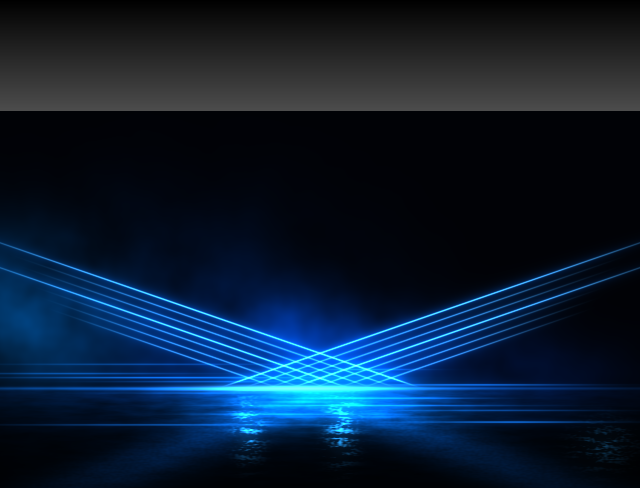
Write a Shadertoy shader that draws this background.

```glsl
// Crossing blue light beams over a wet, hazy floor, below a grey gradient band.

const float HORIZON = 0.205;

float hash(float n) {
    return fract(sin(n * 12.9898) * 43758.547);
}

vec2 gradient(vec2 cell) {
    float angle = 6.2832 * hash(dot(cell, vec2(1.0, 57.31)));
    return vec2(cos(angle), sin(angle));
}

float noise(vec2 p) {
    vec2 i = floor(p), f = fract(p);
    vec2 u = f * f * f * (f * (f * 6.0 - 15.0) + 10.0);
    vec2 e = vec2(0.0, 1.0);
    float low = mix(dot(gradient(i), f), dot(gradient(i + e.yx), f - e.yx), u.x);
    float high = mix(dot(gradient(i + e.xy), f - e.xy), dot(gradient(i + 1.0), f - 1.0), u.x);
    return mix(low, high, u.y);
}

float fbm(vec2 p) {
    float sum = 0.0, amp = 0.6;
    for (int i = 0; i < 4; i++) {
        sum += amp * noise(p);
        p = p * 2.03 + 7.1;
        amp *= 0.5;
    }
    return sum;
}

// Soft elliptical spot of light
float spot(vec2 p, vec2 centre, vec2 radius) {
    vec2 d = (p - centre) / radius;
    return exp(-dot(d, d));
}

vec3 haze(vec2 p) {
    float smoke = clamp(0.85 + 1.1 * fbm(p * 5.0 + 3.0), 0.0, 1.6);
    vec3 col = vec3(0.003, 0.007, 0.022);
    col += vec3(0.0, 0.20, 0.36) * spot(p, vec2(-0.60, 0.36), vec2(0.18, 0.15)) * smoke;
    col += vec3(0.0, 0.055, 0.15) * spot(p, vec2(-0.30, 0.38), vec2(0.34, 0.20)) * smoke;
    col += vec3(0.0, 0.20, 0.58) * spot(p, vec2(-0.04, 0.27), vec2(0.22, 0.11)) * smoke;
    col += vec3(0.0, 0.06, 0.20) * spot(p, vec2(0.30, 0.24), vec2(0.30, 0.08)) * smoke;
    return col;
}

// Seven parallel beams falling toward the centre; s runs along their direction
vec3 beams(float s, float y, float px) {
    vec3 col = vec3(0.0);
    for (int i = 0; i < 7; i++) {
        float k = float(i);
        bool strong = i % 3 == 0 && i < 6;
        float offset = 0.017 * k + (strong ? 0.0 : 0.007 * (hash(k + 2.0) - 0.5));
        float d = abs(y - 0.276 + 0.345 * s + offset) * 0.945;
        float start = strong ? -0.85 : -0.66 + 0.015 * k;
        float power = (strong ? 1.0 : 0.55) * smoothstep(start, -0.25, s);
        float w = max(0.0017, 0.7 * px);
        col += power * vec3(0.35, 0.75, 1.0) * exp(-d * d / (w * w));
        col += power * vec3(0.0, 0.17, 0.40) * exp(-d / 0.008);
    }
    return col * smoothstep(HORIZON, HORIZON + 0.02, y);
}

// Thin horizontal flares around the horizon
vec3 streaks(vec2 p, float px) {
    vec3 col = vec3(0.0);
    for (int i = 0; i < 16; i++) {
        float k = float(i);
        float y = 0.25 - 0.0083 * k + 0.004 * hash(k + 0.4);
        float x = mix(-0.6, 0.4, hash(k * 3.7 + 1.0));
        float reach = mix(0.09, 0.26, hash(k + 9.2));
        float along = exp(-pow((p.x - x) / reach, 2.0));
        float dy = abs(p.y - y);
        float w = max(0.0018, 0.7 * px);
        float power = mix(0.25, 0.75, hash(k + 5.5));
        col += along * power * vec3(0.08, 0.48, 0.9) * exp(-dy * dy / (w * w));
        col += along * power * vec3(0.0, 0.09, 0.24) * exp(-dy / 0.007);
    }
    return col;
}

vec3 wetFloor(vec2 p) {
    float depth = max(HORIZON - p.y, 0.0);
    float ripple = fbm(vec2(p.x * 14.0, p.y * 90.0));
    float grain = noise(vec2(p.x * 110.0, p.y * 260.0));
    float wet = clamp(0.9 + 0.8 * ripple, 0.2, 1.5);
    vec3 col = vec3(0.0, 0.10, 0.27) * exp(-depth * 14.0) * spot(p, vec2(-0.1, p.y), vec2(0.65, 1.0)) * wet;

    // Diffuse reflections spreading toward the viewer
    float ridge = (abs(p.x) - 2.5 * depth + 0.03) / (0.09 + 0.2 * depth);
    col += vec3(0.01, 0.32, 0.72) * exp(-ridge * ridge - depth * 8.0) * (0.85 + 0.25 * ripple + 0.2 * grain);
    col += vec3(0.0, 0.28, 0.52) * spot(p, vec2(0.0, 0.165), vec2(0.24, 0.045)) * wet;

    // Two broken glints and a faint one at the right
    float sparkle = smoothstep(-0.05, 0.4, ripple + 0.35 * grain);
    float glint = spot(p, vec2(-0.147, 0.125), vec2(0.026, 0.05))
                + spot(p, vec2(0.044, 0.13), vec2(0.028, 0.055))
                + 0.25 * spot(p, vec2(0.58, 0.09), vec2(0.05, 0.04));
    col += vec3(0.15, 0.6, 0.9) * glint * (0.15 + 1.3 * sparkle);
    return col * smoothstep(HORIZON + 0.012, HORIZON - 0.012, p.y);
}

void mainImage(out vec4 fragColor, in vec2 fragCoord) {
    vec2 uv = fragCoord / iResolution.xy;
    vec2 p = vec2((uv.x - 0.5) * 1.313, uv.y);
    float px = 1.0 / iResolution.y;

    vec3 col = haze(p) * mix(0.25, 1.0, smoothstep(0.10, 0.24, p.y));
    col += wetFloor(p) + streaks(p, px);
    col += beams(p.x, p.y, px) + beams(-p.x, p.y, px);

    // Hot core where the beams land
    col += vec3(0.45, 0.8, 0.9) * spot(p, vec2(-0.05, 0.204), vec2(0.18, 0.006));
    col += vec3(0.0, 0.28, 0.5) * spot(p, vec2(0.0, 0.205), vec2(0.20, 0.03));
    col += vec3(0.05, 0.35, 0.7) * spot(p, vec2(-0.1, 0.204), vec2(0.55, 0.003));

    // Grey band across the top
    vec3 band = vec3(0.30 * (1.0 - uv.y) / 0.228);
    col = mix(col, band, smoothstep(-0.5, 0.5, (uv.y - 0.7725) / px));
    fragColor = vec4(clamp(col, 0.0, 1.0), 1.0);
}
```
